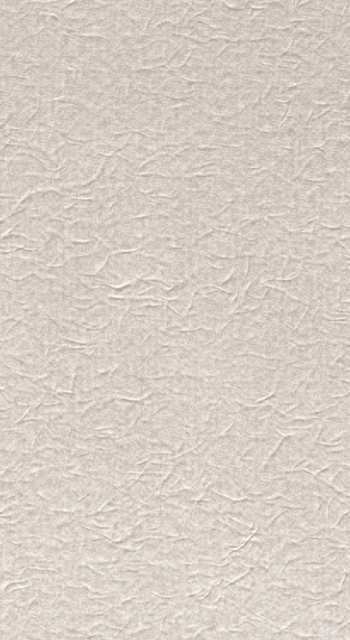
Reproduce this texture procedurally as a Shadertoy shader.

```glsl
// Pale crumpled paper: scattered curved creases over soft pebbling form a
// height field, lit by its slope towards a light above. Fine fibre grain and
// a slow brightening towards the bottom finish the sheet.
#define SHADE_COLOR vec3(0.785, 0.742, 0.700)
#define LIGHT_COLOR vec3(0.925, 0.895, 0.875)
#define LIGHT_DIR vec2(-0.34, 0.94)
#define LIGHT_STEP 0.0045
#define RELIEF_GAIN 1.05
#define GRAIN_GAIN 1.15
#define CREASE_WIDTH 0.0052
#define CREASE_LAYERS 4
#define BASE_TONE 0.43
#define TONE_FALL 0.36

vec2 hash2(vec2 p) {
    vec2 q = vec2(dot(p, vec2(127.1, 311.7)), dot(p, vec2(269.5, 183.3)));
    return fract(sin(q) * 43758.5453);
}

float valueNoise(vec2 p) {
    vec2 cell = floor(p);
    vec2 f = fract(p);
    f = f * f * (3.0 - 2.0 * f);
    float low = mix(hash2(cell).x, hash2(cell + vec2(1.0, 0.0)).x, f.x);
    float high = mix(hash2(cell + vec2(0.0, 1.0)).x, hash2(cell + 1.0).x, f.x);
    return mix(low, high, f.y);
}

// One curved, tapered ridge per grid cell, mostly lying near level
float creaseLayer(vec2 p, float scale, float seed) {
    vec2 q = p * scale;
    vec2 home = floor(q);
    float height = 0.0;
    for (int j = -1; j <= 1; j++) {
        for (int i = -1; i <= 1; i++) {
            vec2 cell = home + vec2(i, j);
            vec2 place = hash2(cell + seed);
            vec2 shape = hash2(cell + seed + 57.3);
            vec2 form = hash2(cell + seed + 113.9);

            float lean = 2.0 * shape.x - 1.0;
            float angle = 1.6 * lean * abs(lean) - 0.12;
            vec2 along = vec2(cos(angle), sin(angle));
            vec2 d = q - cell - mix(vec2(0.15), vec2(0.85), place);
            float u = dot(d, along);
            float v = dot(d, vec2(-along.y, along.x));
            v += (form.x - 0.5) * 0.8 * u * u;

            float reach = mix(0.45, 0.95, shape.y);
            float taper = 1.0 - smoothstep(0.2, 1.0, abs(u) / reach);
            float across = v / (CREASE_WIDTH * scale * mix(0.7, 1.4, form.x));
            height += mix(0.25, 1.0, form.y) * taper * exp(-across * across);
        }
    }
    return height;
}

float paperHeight(vec2 p) {
    // Wobble the sheet so that creases bend
    vec2 wobble = vec2(valueNoise(p * 21.0), valueNoise(p * 21.0 + 40.0)) - 0.5;
    vec2 q = p + wobble * 0.028;

    float creases = 0.0;
    float scale = 8.0;
    for (int k = 0; k < CREASE_LAYERS; k++) {
        creases += creaseLayer(q, scale, float(k) * 19.7);
        scale *= 1.42;
    }
    creases *= mix(0.45, 1.1, valueNoise(p * 6.0 + 9.0));

    // Soft pebbling, slightly stretched sideways
    float pebbles = 0.45 * valueNoise(q * vec2(26.0, 36.0))
                  + 0.35 * valueNoise(q * vec2(56.0, 74.0) + 13.0);
    return creases + pebbles;
}

float fibreGrain(vec2 p) {
    float fine = valueNoise(p * vec2(205.0, 225.0) + 3.0);
    float coarse = valueNoise(p * vec2(105.0, 125.0) + 71.0);
    return 0.62 * fine + 0.38 * coarse - 0.5;
}

void mainImage(out vec4 fragColor, in vec2 fragCoord) {
    vec2 p = fragCoord / iResolution.x;
    vec2 uv = fragCoord / iResolution.xy;

    // Slopes that drop towards the light are bright
    float relief = paperHeight(p) - paperHeight(p + LIGHT_DIR * LIGHT_STEP);

    // Broad light across the sheet
    float tone = BASE_TONE + TONE_FALL * (0.5 - uv.y) + 0.07 * (0.5 - uv.x);
    tone += 0.12 * (valueNoise(p * 5.0 + 23.0) - 0.5);

    tone += RELIEF_GAIN * relief + GRAIN_GAIN * fibreGrain(p);
    vec3 color = mix(SHADE_COLOR, LIGHT_COLOR, clamp(tone, -0.5, 1.4));
    fragColor = vec4(color, 1.0);
}
```
